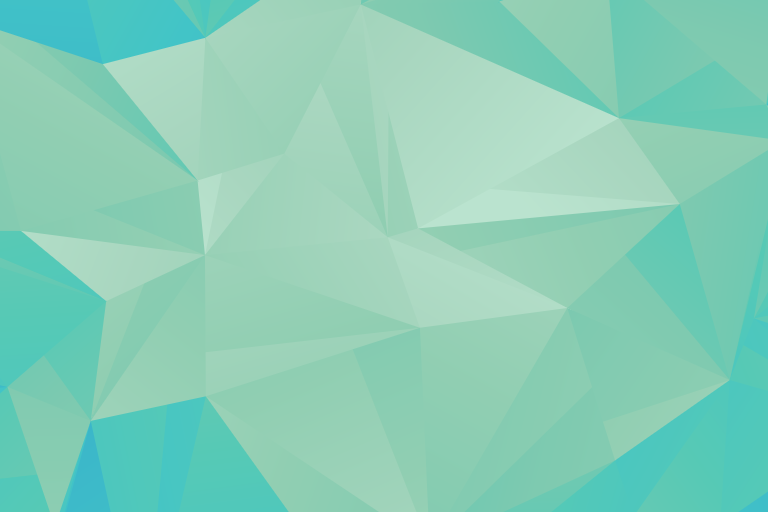
Reproduce this background procedurally as a Shadertoy shader.

```glsl
// Low-poly backdrop: a tilted, strongly jittered grid is cut into triangles.
// Each facet takes a tone from a broad glow (pale centre, blue corners) plus
// a random shift, a soft linear gradient and sometimes a faint inner crease.

const float CELL = 0.27;   // grid spacing in canvas heights
const float TILT = 0.38;   // grid rotation in radians
const float JITTER = 0.47; // vertex offset in cells

float hash1(vec2 p) {
    vec3 q = fract(p.xyx * 0.1031);
    q += dot(q, q.yzx + 33.33);
    return fract((q.x + q.y) * q.z);
}

vec2 hash2(vec2 p) {
    return vec2(hash1(p + 17.3), hash1(p + 71.9));
}

mat2 rotation(float angle) {
    float c = cos(angle), s = sin(angle);
    return mat2(c, s, -s, c);
}

float cross2(vec2 a, vec2 b) {
    return a.x * b.y - a.y * b.x;
}

float doubleArea(vec2 a, vec2 b, vec2 c) {
    return cross2(b - a, c - a);
}

// Signed distance to the line a-b, positive on its left side
float lineDistance(vec2 p, vec2 a, vec2 b) {
    return cross2(b - a, p - a) / max(length(b - a), 1e-4);
}

vec2 gridVertex(vec2 id) {
    return id + JITTER * (2.0 * hash2(id) - 1.0);
}

// Blue at 0, through teal and sage, to pale mint at 1
vec3 palette(float tone) {
    vec3 stops[8] = vec3[8](
        vec3(0.21, 0.60, 0.80), vec3(0.23, 0.71, 0.79),
        vec3(0.26, 0.77, 0.78), vec3(0.34, 0.79, 0.71),
        vec3(0.49, 0.79, 0.69), vec3(0.57, 0.81, 0.70),
        vec3(0.66, 0.84, 0.75), vec3(0.73, 0.89, 0.81));
    float x = clamp(tone, 0.0, 1.0) * 7.0;
    int i = min(int(x), 6);
    return mix(stops[i], stops[i + 1], x - float(i));
}

// Broad brightness at a canvas position given in canvas heights
float glow(vec2 pos, float aspect) {
    vec2 q = (pos - vec2(0.48 * aspect, 0.55)) / vec2(0.5 * aspect, 0.5);
    return 0.89 - 0.29 * min(dot(q, q), 2.0);
}

// Colour of one facet in rgb, multiplied by its coverage in alpha
vec4 facet(vec2 p, vec2 a, vec2 b, vec2 c, vec2 seed, float pixel, float aspect) {
    float inside = min(lineDistance(p, a, b),
                   min(lineDistance(p, b, c), lineDistance(p, c, a)));
    float coverage = clamp(inside / pixel + 0.5, 0.0, 1.0);
    if (coverage <= 0.0) return vec4(0.0);

    vec2 centre = (a + b + c) / 3.0;
    float tone = glow(rotation(TILT) * centre * CELL, aspect);
    tone += 0.36 * (hash1(seed) - 0.5);

    // Linear gradient in a random direction
    vec2 slope = rotation(6.2832 * hash1(seed + 5.7)) * vec2(0.09, 0.0);
    tone += dot(p - centre, slope);

    // Crease from one corner to the opposite edge
    vec2 foot = mix(b, c, mix(0.25, 0.75, hash1(seed + 9.1)));
    float side = clamp(lineDistance(p, a, foot) / pixel + 0.5, 0.0, 1.0);
    float creased = step(0.5, hash1(seed + 13.4));
    tone += creased * 0.08 * (side - 0.5);

    return vec4(palette(tone), 1.0) * coverage;
}

void mainImage(out vec4 fragColor, in vec2 fragCoord) {
    float aspect = iResolution.x / iResolution.y;
    float pixel = 1.0 / (iResolution.y * CELL);
    vec2 p = rotation(-TILT) * (fragCoord / iResolution.y) / CELL;
    vec2 home = floor(p);
    vec4 sum = vec4(0.0);

    for (int y = -1; y <= 1; y++)
    for (int x = -1; x <= 1; x++) {
        vec2 id = home + vec2(x, y);
        vec2 a = gridVertex(id);
        vec2 b = gridVertex(id + vec2(1, 0));
        vec2 c = gridVertex(id + vec2(1, 1));
        vec2 d = gridVertex(id + vec2(0, 1));

        // Random diagonal, unless only one of them stays inside the quad
        float areaAC = min(doubleArea(a, b, c), doubleArea(a, c, d));
        float areaBD = min(doubleArea(b, c, d), doubleArea(b, d, a));
        bool free = min(areaAC, areaBD) > 0.05;
        bool cutAC = free ? hash1(id + 3.3) > 0.5 : areaAC > areaBD;
        if (!cutAC) {
            vec2 first = a;
            a = b; b = c; c = d; d = first;
        }
        sum += facet(p, a, b, c, id + 40.5, pixel, aspect);
        sum += facet(p, a, c, d, id + 90.2, pixel, aspect);
    }
    fragColor = vec4(sum.rgb / max(sum.a, 1e-4), 1.0);
}
```
